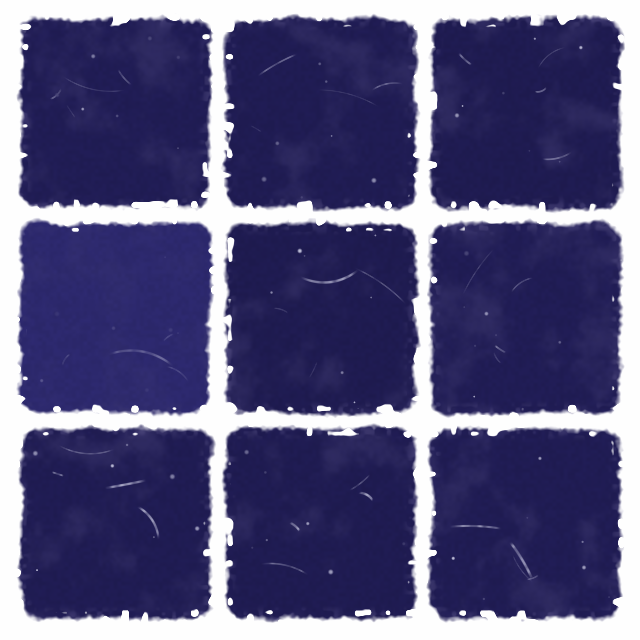
Write a WebGL 2 fragment shader that draws this texture.

```glsl
#version 300 es
precision highp float;
// A three by three grid of rounded, ink-stamped squares on white paper.
// Each is a rounded-box distance roughened by noise; hashed specks, curved
// scratches, edge chips and patchy ink give every stamp its own wear.

uniform vec2 u_resolution;
out vec4 fragColor;

const float COUNT = 3.0;
const float PITCH = 0.3205;
const vec2 GRID_CENTER = vec2(0.501, 0.503);
const float HALF_SIZE = 0.1475;
const float CORNER = 0.027;
const float SOFTNESS = 0.0042;
const float WOBBLE = 0.014;
const float FRAY = 0.005;
const float CHIP_DEPTH = 0.022;
const int SCRATCHES = 4;
const int SPECKS = 7;
const vec2 BRIGHT_TILE = vec2(0.0, 1.0);

const vec3 PAPER = vec3(0.995, 0.995, 0.998);
const vec3 INK = vec3(0.122, 0.108, 0.322);
const vec3 BRIGHT_INK = vec3(0.168, 0.153, 0.415);
const vec3 THIN_INK = vec3(0.27, 0.25, 0.46);
const vec3 SCUFF = vec3(0.80, 0.80, 0.89);

float hash(vec2 p) {
  vec3 q = fract(p.xyx * vec3(0.1031, 0.1030, 0.0973));
  q += dot(q, q.yzx + 33.33);
  return fract((q.x + q.y) * q.z);
}

vec2 hash2(vec2 p) {
  return vec2(hash(p), hash(p + 57.3));
}

float noise(vec2 p) {
  vec2 i = floor(p), f = fract(p);
  f = f * f * (3.0 - 2.0 * f);
  return mix(mix(hash(i), hash(i + vec2(1, 0)), f.x),
             mix(hash(i + vec2(0, 1)), hash(i + vec2(1, 1)), f.x), f.y);
}

float fbm(vec2 p) {
  float sum = 0.0, amp = 0.5;
  for (int i = 0; i < 4; i++) {
    sum += amp * noise(p);
    p = p * 2.03 + 11.7;
    amp *= 0.5;
  }
  return sum / 0.9375;
}

float roundedBox(vec2 p, float halfSize, float radius) {
  vec2 q = abs(p) - halfSize + radius;
  return length(max(q, 0.0)) + min(max(q.x, q.y), 0.0) - radius;
}

// Thin bent strokes, broken up along their length.
float scratches(vec2 p, vec2 tile, float pixel) {
  float mark = 0.0;
  for (int i = 0; i < SCRATCHES; i++) {
    vec2 seed = tile * 19.0 + float(i) * 7.0 + 3.0;
    vec2 a = hash2(seed), b = hash2(seed + 101.0), c = hash2(seed + 211.0);
    float angle = (b.x - 0.5) * 2.4;
    vec2 q = p - (a - 0.5) * HALF_SIZE * 1.5;
    q = mat2(cos(angle), -sin(angle), sin(angle), cos(angle)) * q;
    float reach = mix(0.010, 0.055, b.y * b.y);
    q.y += (c.x - 0.5) * 0.6 * q.x * q.x / reach;
    float width = max(mix(0.0016, 0.0032, c.y * c.y), pixel);
    float line = 1.0 - smoothstep(0.2 * width, width, abs(q.y));
    line *= 1.0 - smoothstep(0.6 * reach, reach, abs(q.x));
    line *= 0.35 + 0.65 * noise(q * vec2(150.0, 60.0) + seed);
    mark = max(mark, line * mix(0.2, 0.95, c.y * c.y));
  }
  return mark;
}

// Small pinholes where the ink did not take.
float specks(vec2 p, vec2 tile, float pixel) {
  float mark = 0.0;
  for (int i = 0; i < SPECKS; i++) {
    vec2 seed = tile * 31.0 + float(i) * 5.0 + 400.0;
    vec2 size = hash2(seed + 83.0);
    vec2 q = p - (hash2(seed) - 0.5) * HALF_SIZE * 1.8;
    float radius = max(mix(0.0022, 0.0055, size.x * size.x), pixel);
    float dot_ = 1.0 - smoothstep(0.2 * radius, radius, length(q));
    mark = max(mark, dot_ * mix(0.15, 0.9, size.y * size.y));
  }
  return mark;
}

void main() {
  vec2 uv = gl_FragCoord.xy / u_resolution;
  float pixel = 1.0 / min(u_resolution.x, u_resolution.y);

  // Tile index and position about its centre.
  vec2 grid = (uv - GRID_CENTER) / PITCH + 0.5 * COUNT;
  vec2 tile = clamp(floor(grid), 0.0, COUNT - 1.0);
  vec2 p = (grid - tile - 0.5) * PITCH;
  vec2 q = p + tile * 7.31 + 3.0;

  // Uneven outline with chips, most of them along the bottom.
  float box = roundedBox(p, HALF_SIZE, CORNER);
  float edge = box + (fbm(q * 26.0) - 0.5) * WOBBLE + (noise(q * 150.0) - 0.5) * FRAY;
  float low = 1.0 - smoothstep(-HALF_SIZE, -0.7 * HALF_SIZE, p.y);
  float chip = smoothstep(0.72, 0.95, noise(q * 65.0) + 0.10 * low);
  edge += chip * CHIP_DEPTH * smoothstep(-0.022, -0.002, box);
  float soft = max(SOFTNESS, pixel);
  float coverage = 1.0 - smoothstep(-soft, soft, edge);

  // Patchy ink, thinner near the rim.
  float bright = 1.0 - step(0.5, distance(tile, BRIGHT_TILE));
  vec3 color = mix(INK, BRIGHT_INK, bright) * (0.97 + 0.06 * hash(tile + 9.0));
  color *= 0.96 + 0.08 * noise(q * 170.0);
  float thin = smoothstep(0.48, 0.85, fbm(q * 18.0)) * 0.4;
  float rim = smoothstep(-0.022, 0.0, box) * smoothstep(0.45, 0.9, noise(q * 120.0));
  color = mix(color, THIN_INK, clamp(thin + 0.65 * rim, 0.0, 1.0) * (1.0 - 0.6 * bright));

  // Scuffs over the ink, then ink over the paper.
  float wear = max(scratches(p, tile, pixel), specks(p, tile, pixel));
  color = mix(color, SCUFF, wear * (1.0 - 0.5 * bright));
  fragColor = vec4(mix(PAPER, color, coverage), 1.0);
}
```
